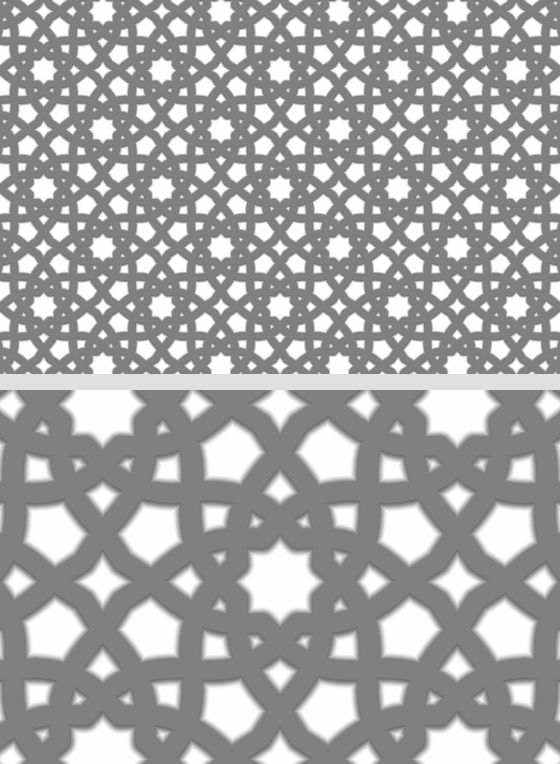
Top, the full canvas; bottom, a detail of the centre.
Write a Shadertoy shader that draws this pattern.

```glsl
float segmentDist(vec2 p, vec2 a, vec2 b) {
    vec2 ab = b - a;
    return length(p - a - ab * clamp(dot(p - a, ab) / dot(ab, ab), 0.0, 1.0));
}

// Distance to a quadratic curve, walked in short chords
float curveDist(vec2 p, vec2 a, vec2 control, vec2 b) {
    float d = 1e3;
    vec2 previous = a;
    for (int i = 1; i <= 10; i++) {
        float t = float(i) / 10.0;
        vec2 next = mix(mix(a, control, t), mix(control, b, t), t);
        d = min(d, segmentDist(p, previous, next));
        previous = next;
    }
    return d;
}

// Signed distance to the bands; stars and crosses alternate on a unit checkerboard
float latticeDist(vec2 p) {
    // Fold into the triangle between star, cross and midpoint
    vec2 q = abs(mod(p + 1.0, 2.0) - 1.0);
    if (q.x + q.y > 1.0) q = 1.0 - q;
    if (q.y > q.x) q = q.yx;

    vec2 axisTip = vec2(0.345, 0.0);
    vec2 diagonalTip = vec2(0.244);
    vec2 starNotch = vec2(0.238, 0.099);
    vec2 crossTip = vec2(0.72, 0.0);

    // Eight-pointed star
    float d = min(segmentDist(q, starNotch, axisTip), segmentDist(q, starNotch, diagonalTip));
    // Arcs that link neighbouring stars, and arcs that link stars to crosses
    d = min(d, curveDist(q, axisTip, vec2(0.54, 0.19), vec2(0.5)));
    d = min(d, curveDist(q, diagonalTip, vec2(0.49, 0.24), crossTip));
    // Four-pointed cross
    d = min(d, segmentDist(q, crossTip, vec2(0.89, 0.11)));
    return d - 0.054;
}

void mainImage(out vec4 fragColor, in vec2 fragCoord) {
    float cellsAcross = 9.48;
    float pixel = cellsAcross / iResolution.x;
    vec2 p = (fragCoord - 0.5 * iResolution.xy) * pixel + vec2(0.0, 0.02);

    // Soft shadow, shifted slightly downwards
    float shadow = 1.0 - smoothstep(-0.008, 0.048, latticeDist(p + vec2(0.0, 0.008)));
    vec3 color = vec3(0.995 - 0.56 * shadow);

    // Flat grey bands
    float band = 1.0 - smoothstep(-0.6 * pixel, 0.6 * pixel, latticeDist(p));
    color = mix(color, vec3(0.5), band);
    fragColor = vec4(color, 1.0);
}
```
